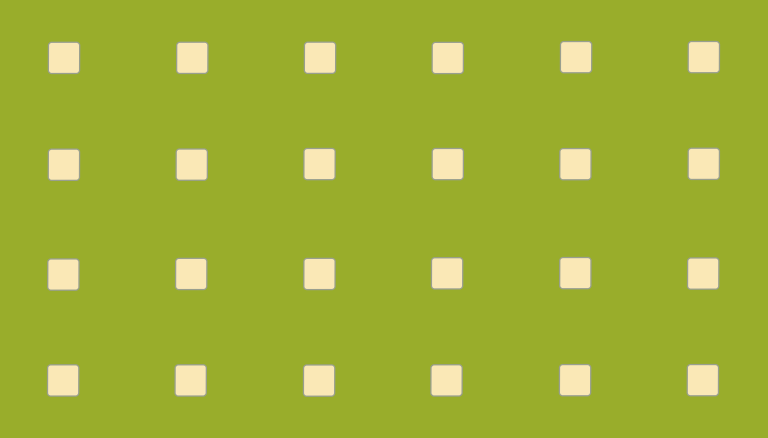
This pattern is drawn by a WebGL 2 fragment shader. Its source:

```glsl
#version 300 es
precision highp float;

uniform vec2 u_resolution;
out vec4 fragColor;

const vec3 GREEN = vec3(0.600, 0.680, 0.170);
const vec3 CREAM = vec3(0.982, 0.910, 0.712);
const vec3 GREY_EDGE = vec3(0.600, 0.625, 0.560);

const float COLUMNS = 6.0;
const float ROWS = 4.0;
const float ROW_PITCH = 0.844;      // in column widths
const float ROW_STAGGER = 0.006;    // alternating vertical drift
const float HALF_SIZE = 0.127;
const float CORNER_RADIUS = 0.031;
const float EDGE_WIDTH = 0.010;
const float JITTER = 0.003;

vec2 hash22(vec2 cell) {
    vec3 q = fract(cell.xyx * vec3(0.1031, 0.1030, 0.0973));
    q += dot(q, q.yzx + 33.33);
    return fract((q.xx + q.yz) * q.zy);
}

float roundedSquare(vec2 p, float halfSize, float radius) {
    vec2 d = abs(p) - halfSize + radius;
    return length(max(d, 0.0)) + min(max(d.x, d.y), 0.0) - radius;
}

float coverage(float dist, float pixel) {
    return clamp(0.5 - dist / pixel, 0.0, 1.0);
}

// Offset from the centre of the nearest square
vec2 tileOffset(vec2 p) {
    vec2 pitch = vec2(1.0, ROW_PITCH);
    vec2 count = vec2(COLUMNS, ROWS);
    vec2 cell = clamp(floor(p / pitch + 0.5 * count), vec2(0.0), count - 1.0);
    vec2 centre = (cell + 0.5 - 0.5 * count) * pitch;
    centre.y += ROW_STAGGER * (1.0 - 2.0 * mod(cell.y, 2.0));
    centre += JITTER * (2.0 * hash22(cell + 1.0) - 1.0);
    return p - centre;
}

void main() {
    // One unit is one column width, measured from the canvas centre
    float pixel = COLUMNS / u_resolution.x;
    vec2 p = (gl_FragCoord.xy - 0.5 * u_resolution) * pixel;

    // Slight tilt of the grid
    vec2 grid = p + vec2(0.004 - 0.0037 * p.y, -0.0015 * p.x);

    float dist = roundedSquare(tileOffset(grid), HALF_SIZE, CORNER_RADIUS);
    vec3 color = mix(GREEN, GREY_EDGE, coverage(dist, pixel));
    color = mix(color, CREAM, coverage(dist + EDGE_WIDTH, pixel));
    fragColor = vec4(color, 1.0);
}
```
